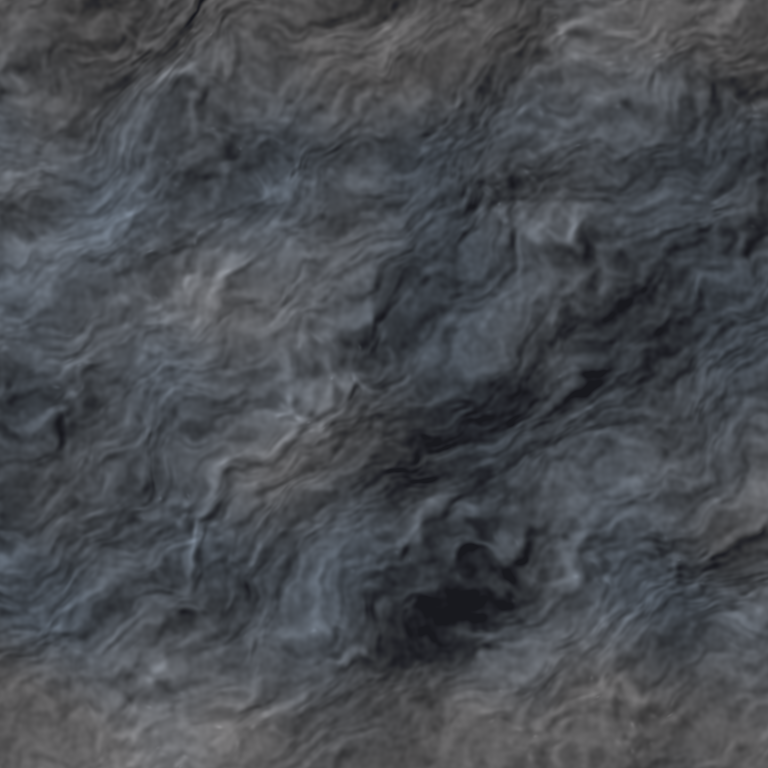
Give the GLSL for this texture, as a WebGL 1 fragment shader.

```glsl
precision highp float;
// Draws a weathered blue-grey rock face with slanted ledges, dark hollows and pale chips.

uniform vec2 u_resolution;

const float BASE_LIGHT = 0.288;
const float BROAD_CONTRAST = 0.12;
const float RELIEF_CONTRAST = 0.42;
const float FINE_CONTRAST = 0.07;
const float LEDGE_CONTRAST = 0.13;
const float CHIP_CONTRAST = 0.12;
const float GRAIN_ANGLE = 0.62;
const float GRAIN_STRETCH = 0.62;
const vec2 LIGHT_STEP = vec2(-0.0030, 0.0055);
const vec3 COOL_TINT = vec3(0.91, 1.00, 1.11);
const vec3 WARM_TINT = vec3(1.01, 1.00, 1.01);
const vec3 SHADOW_TINT = vec3(0.95, 0.98, 1.18);

vec2 hash2(vec2 cell) {
  vec3 h = fract(cell.xyx * vec3(0.1031, 0.1030, 0.0973));
  h += dot(h, h.yzx + 33.33);
  return fract((h.xx + h.yz) * h.zy);
}

float cornerSlope(vec2 cell, vec2 corner, vec2 f) {
  return dot(hash2(cell + corner) * 2.0 - 1.0, f - corner);
}

// Gradient noise, centred on zero
float noise(vec2 p) {
  vec2 i = floor(p);
  vec2 f = p - i;
  vec2 u = f * f * f * (f * (f * 6.0 - 15.0) + 10.0);
  float low = mix(cornerSlope(i, vec2(0, 0), f), cornerSlope(i, vec2(1, 0), f), u.x);
  float high = mix(cornerSlope(i, vec2(0, 1), f), cornerSlope(i, vec2(1, 1), f), u.x);
  return 1.3 * mix(low, high, u.y);
}

float fbm(vec2 p) {
  float sum = 0.0;
  float amplitude = 1.0;
  for (int octave = 0; octave < 4; octave++) {
    sum += amplitude * noise(p);
    p = mat2(1.6, 1.2, -1.2, 1.6) * p + 17.3;
    amplitude *= 0.5;
  }
  return sum;
}

// Turns the plane so that x runs along the grain of the rock
vec2 alongGrain(vec2 p) {
  float c = cos(GRAIN_ANGLE);
  float s = sin(GRAIN_ANGLE);
  return vec2((c * p.x + s * p.y) * GRAIN_STRETCH, c * p.y - s * p.x);
}

// Soft elliptical patch lying along the grain
float patchAt(vec2 p, vec2 centre, vec2 radius) {
  vec2 d = alongGrain(p - centre) / vec2(radius.x * GRAIN_STRETCH, radius.y);
  return exp(-dot(d, d));
}

float height(vec2 p) {
  return fbm(alongGrain(p) * 11.0 + 40.0);
}

// Thin winding crests, high on the line and low beside it
float crest(vec2 p) {
  float line = abs(noise(alongGrain(p) * 7.0 + 71.0) + 0.25 * noise(p * 24.0));
  return exp(-line * line * 130.0);
}

// Scattered pale chips with varied size and brightness
float chips(vec2 p, float density) {
  vec2 q = p * density;
  vec2 home = floor(q);
  float sum = 0.0;
  for (int y = -1; y <= 1; y++) {
    for (int x = -1; x <= 1; x++) {
      vec2 cell = home + vec2(x, y);
      vec2 d = q - cell - hash2(cell + 9.0);
      vec2 kind = hash2(cell + 53.0);
      d.x += (kind.y - 0.5) * d.y;
      float size = mix(0.12, 0.30, kind.y);
      sum += smoothstep(0.68, 1.0, kind.x) * exp(-dot(d, d) / (size * size));
    }
  }
  return sum;
}

void main() {
  vec2 uv = gl_FragCoord.xy / u_resolution;
  vec2 warp = vec2(fbm(uv * 5.0 + 3.0), fbm(uv * 5.0 + 29.0));
  vec2 p = uv + 0.05 * warp;

  // Large pale faces and dark hollows
  float hollows = 0.12 * patchAt(p, vec2(0.64, 0.47), vec2(0.17, 0.06))
    + 0.12 * patchAt(p, vec2(0.60, 0.22), vec2(0.20, 0.055))
    + 0.10 * patchAt(p, vec2(0.53, 0.38), vec2(0.06, 0.06))
    + 0.07 * patchAt(p, vec2(0.87, 0.67), vec2(0.24, 0.15));
  float faces = 0.09 * patchAt(p, vec2(0.37, 0.41), vec2(0.17, 0.11))
    + 0.05 * patchAt(p, vec2(0.36, 0.68), vec2(0.22, 0.10))
    + 0.12 * patchAt(p, vec2(1.01, 0.38), vec2(0.09, 0.05));
  float foot = 1.0 - smoothstep(0.04, 0.22, p.y);
  float brow = smoothstep(0.80, 0.95, p.y);

  // Surface relief lit from the upper left
  float relief = height(p) - height(p + LIGHT_STEP);
  float ledges = crest(p) - 0.8 * crest(p + LIGHT_STEP * 3.0);
  float broken = smoothstep(-0.10, 0.30, noise(uv * 6.0 + 13.0));
  float calm = 1.0 - 0.45 * foot;

  float light = BASE_LIGHT - hollows + faces + 0.055 * foot + 0.015 * brow;
  light += BROAD_CONTRAST * fbm(alongGrain(p) * 5.0 + 5.0);
  light += calm * RELIEF_CONTRAST * relief;
  light += FINE_CONTRAST * (noise(alongGrain(p) * 62.0) + 0.6 * noise(uv * 95.0));
  light += calm * LEDGE_CONTRAST * ledges * broken;
  light += CHIP_CONTRAST * broken * (0.7 * chips(p, 26.0) + 0.6 * chips(p + 4.0, 48.0));
  light = clamp(light, 0.10, 0.58);

  // Blue stone, warmer at the top, the foot and on the pale faces
  float warmth = 0.8 * max(foot, brow) + 5.0 * faces + 0.6 * noise(uv * 6.0 + 91.0);
  vec3 tint = mix(COOL_TINT, WARM_TINT, clamp(warmth + 0.2, 0.0, 1.0));
  tint = mix(SHADOW_TINT, tint, smoothstep(0.09, 0.22, light));
  gl_FragColor = vec4(light * tint, 1.0);
}
```
